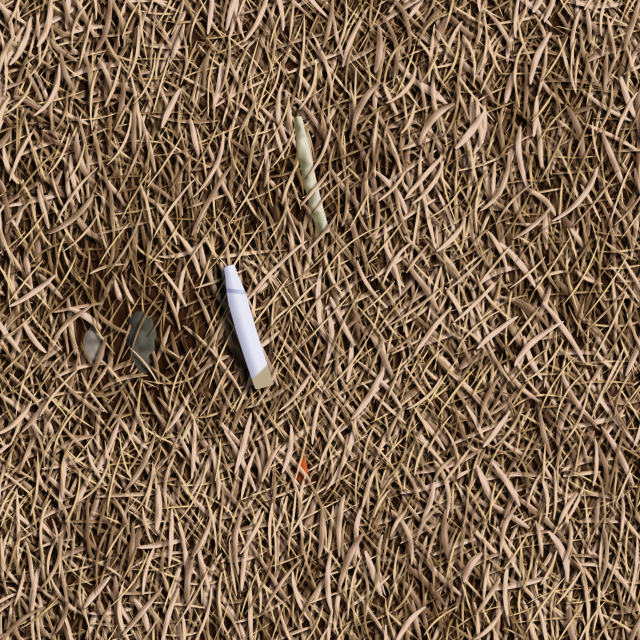
A WebGL 2 fragment shader for this texture:

```glsl
#version 300 es
precision highp float;
uniform vec2 u_resolution;
out vec4 fragColor;

#define LAYERS 18
#define BLADE_SPACE vec2(0.125, 0.025)
#define HALF_WIDTH 0.0021
#define SPREAD 1.4
#define BEND 9.0
#define SHADOW 0.5
#define SHADOW_OFFSET vec2(-0.0045, -0.004)
#define SOFTNESS 0.0013

vec4 hash4(vec3 p) {
    vec4 q = fract(p.xyzx * vec4(0.1031, 0.1030, 0.0973, 0.1099));
    q += dot(q, q.wzxy + 33.33);
    return fract((q.xxyz + q.yzzw) * q.zywx);
}

float hash1(vec2 p) {
    vec3 q = fract(p.xyx * 0.1031);
    q += dot(q, q.yzx + 33.33);
    return fract((q.x + q.y) * q.z);
}

float noise(vec2 p) {
    vec2 i = floor(p), f = fract(p);
    f = f * f * (3.0 - 2.0 * f);
    return mix(mix(hash1(i), hash1(i + vec2(1, 0)), f.x),
               mix(hash1(i + vec2(0, 1)), hash1(i + 1.0), f.x), f.y);
}

// Dark soil through straw to sunlit cream
vec3 strawRamp(float tone) {
    return vec3(0.13, 0.06, 0.03)
         + vec3(0.78, 0.74, 0.64) * pow(vec3(clamp(tone, 0.0, 1.0)), vec3(1.0, 1.08, 1.3));
}

// Coverage of a tapered blade; q.x runs along it, q.y across
float bladeMask(vec2 q, float halfLength, float width, float soft) {
    float u = q.x / halfLength;
    float taper = max(1.0 - u * u, 0.0);
    float d = abs(q.y) - width * sqrt(taper);
    return (1.0 - smoothstep(-soft, soft, d)) * smoothstep(0.0, 0.15, taper);
}

// One sheet of blades in staggered rows that share a rough direction
void grassLayer(inout vec3 color, vec2 p, float layer, float patches, float bare, float soft) {
    float height = layer / float(LAYERS - 1);
    float angle = 1.5708 + SPREAD * (fract(layer * 0.618) + fract(layer * 0.755 + 0.3) - 1.0);
    vec2 along = vec2(cos(angle), sin(angle));
    mat2 toLayer = mat2(along.x, -along.y, along.y, along.x);
    vec2 warped = p + 0.03 * sin(p.yx * 9.0 + layer * vec2(2.1, 3.7));
    vec2 g = toLayer * warped + layer * vec2(0.37, 0.71);
    vec2 drop = toLayer * SHADOW_OFFSET;
    float baseRow = floor(g.y / BLADE_SPACE.y);

    for (float j = -1.0; j <= 1.0; j++) {
        float row = baseRow + j;
        float column = g.x / BLADE_SPACE.x + hash1(vec2(row, layer));
        vec4 a = hash4(vec3(row, floor(column), layer));
        vec4 b = fract(a * 37.0 + a.wxyz * 11.0);

        float reach = 0.24 + 0.22 * a.x;
        vec2 q = vec2(fract(column) - 0.5 - (0.5 - reach) * (2.0 * a.y - 1.0),
                      g.y / BLADE_SPACE.y - row - 0.25 - 0.5 * a.z) * BLADE_SPACE;
        float slope = 0.5 * (b.x - 0.5), curve = BEND * (b.y - 0.5);
        float halfLength = reach * BLADE_SPACE.x;
        float present = smoothstep(-0.05, 0.05, b.w - 0.75 * bare);
        float width = HALF_WIDTH * (0.75 + 1.6 * b.z * b.z * b.z) * present;

        vec2 s = q - drop;
        s.y -= (slope + curve * s.x) * s.x;
        float shade = bladeMask(s, halfLength, width * 1.2, soft * 2.0) * present;
        color *= 1.0 - SHADOW * shade * vec3(0.92, 1.0, 1.06);

        q.y -= (slope + curve * q.x) * q.x;
        float mask = bladeMask(q, halfLength, width, soft) * present;
        float side = clamp(q.y / HALF_WIDTH, -1.0, 1.0) * sign(-along.y);
        float tone = mix(0.36, 0.96, height) + 0.66 * (a.w - 0.5) + 0.25 * patches;
        tone *= 0.92 + 0.2 * side + 0.1 * sin(q.x * 130.0 + b.x * 40.0);
        vec3 tint = mix(vec3(1.02, 1.0, 0.86), vec3(1.0, 0.98, 1.05), b.z);
        color = mix(color, strawRamp(tone) * tint, mask);
    }
}

// Returns position along (0 to 1), position across (-1 to 1) and coverage
vec3 rod(vec2 p, vec2 start, vec2 end, float startWidth, float endWidth, float soft) {
    vec2 axis = end - start;
    float len = length(axis);
    vec2 dir = axis / len, q = p - start;
    float x = dot(q, dir), y = dot(q, vec2(-dir.y, dir.x));
    float t = clamp(x / len, 0.0, 1.0);
    y += 0.003 * sin(t * 3.14);
    float radius = mix(startWidth, endWidth, smoothstep(0.0, 0.3, t));
    vec2 edge = vec2(abs(x - 0.5 * len) - 0.5 * len, abs(y) - radius) + 0.004;
    float d = length(max(edge, 0.0)) + min(max(edge.x, edge.y), 0.0) - 0.004;
    return vec3(t, y / radius, 1.0 - smoothstep(-soft, soft, d));
}

void pebble(inout vec3 color, vec2 p, vec2 center, vec2 size, float grain, vec3 tint) {
    vec2 q = (p - center) / size;
    float light = 0.8 + 0.25 * q.x + 0.5 * grain;
    color = mix(color, tint * light, 1.0 - smoothstep(0.88, 1.0, length(q) + 0.5 * grain));
}

void main() {
    vec2 p = gl_FragCoord.xy / u_resolution.y;
    float soft = max(SOFTNESS, 0.7 / u_resolution.y);
    float patches = noise(p * 7.0) - 0.5;
    float grain = noise(p * 90.0) - 0.5;
    vec2 gap = (p - vec2(0.24, 0.48)) / vec2(0.13, 0.10);
    float bare = exp(-dot(gap, gap));
    vec3 color = strawRamp(0.09 + 0.14 * grain);

    for (int k = 0; k < LAYERS; k++) {
        if (k == LAYERS - 4) { // stones and a fallen leaf
            pebble(color, p, vec2(0.145, 0.46), vec2(0.018, 0.030), grain, vec3(0.62, 0.57, 0.53));
            pebble(color, p, vec2(0.222, 0.47), vec2(0.022, 0.050), grain, vec3(0.38, 0.37, 0.32));
            pebble(color, p, vec2(0.472, 0.265), vec2(0.011, 0.024), grain, vec3(0.74, 0.33, 0.16));
        }
        if (k == LAYERS - 1) { // weathered twig
            vec3 twig = rod(p, vec2(0.465, 0.818), vec2(0.506, 0.635), 0.007, 0.010, soft);
            vec3 bark = mix(vec3(0.42, 0.39, 0.26), vec3(0.88, 0.85, 0.77), smoothstep(-0.8, 0.5, twig.y + grain));
            color = mix(color, bark, twig.z);
        }
        grassLayer(color, p, float(k), patches, bare, soft);
    }

    // Pale paper tube with its shadow
    vec2 start = vec2(0.358, 0.585), end = vec2(0.414, 0.395);
    color *= 1.0 - 0.7 * rod(p + vec2(0.014, 0.004), start, end, 0.010, 0.018, 0.008).z;
    vec3 tube = rod(p, start, end, 0.009, 0.0155, soft);
    vec3 paper = mix(vec3(0.66, 0.66, 0.76), vec3(0.91, 0.91, 0.96), smoothstep(-1.0, 0.2, tube.y));
    float band = 1.0 - smoothstep(0.01, 0.025, abs(tube.x - 0.21 - 0.03 * tube.y));
    paper = mix(paper, vec3(0.30, 0.35, 0.52), band * (0.3 + 0.5 * grain));
    paper = mix(paper, vec3(0.73, 0.66, 0.54), smoothstep(0.86, 0.89, tube.x + 0.04 * tube.y));
    fragColor = vec4(mix(color, paper, tube.z), 1.0);
}
```
